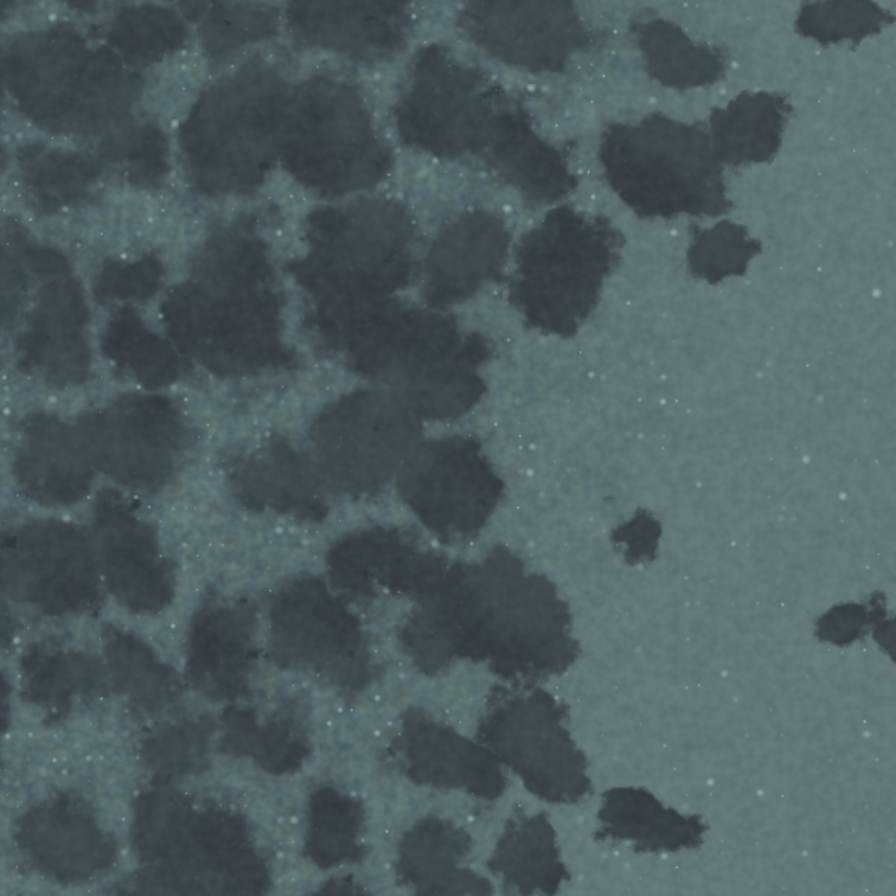
Write a Shadertoy shader that draws this texture.

```glsl
// Weathered teal stone with ragged dark blotches, crowded on the left and sparse on the right.

const vec3 PALE_TEAL = vec3(0.405, 0.505, 0.493);
const vec3 SLATE = vec3(0.24, 0.29, 0.32);
const vec3 DARK_GREEN = vec3(0.24, 0.285, 0.288);
const vec3 DARK_BLUE = vec3(0.21, 0.24, 0.262);
const vec3 HOLLOW = vec3(0.14, 0.18, 0.20);
const vec3 SPECK = vec3(0.58, 0.69, 0.68);

const float BLOTCH_CELLS = 9.0;    // blotch grid cells across the canvas
const float BLOTCH_MIN = 0.30;     // blotch radius, in cells
const float BLOTCH_MAX = 0.62;
const float CROWDED = 0.96;        // chance of a blotch at the left
const float SPARSE = 0.20;         // chance of a blotch at the right
const float EDGE_SOFTNESS = 0.075; // in cells
const float SPECK_CELLS = 75.0;

float hash(vec2 p) {
    vec3 q = fract(vec3(p.xyx) * 0.1031);
    q += dot(q, q.yzx + 33.33);
    return fract((q.x + q.y) * q.z);
}

vec2 hash2(vec2 p) {
    return vec2(hash(p), hash(p + 57.3));
}

float gradientDot(vec2 cell, vec2 offset) {
    float angle = 6.2832 * hash(cell);
    return dot(vec2(cos(angle), sin(angle)), offset);
}

// Gradient noise, roughly -0.7 to 0.7
float noise(vec2 p) {
    vec2 i = floor(p), f = fract(p);
    vec2 u = f * f * f * (f * (f * 6.0 - 15.0) + 10.0);
    vec2 e = vec2(0.0, 1.0);
    return mix(mix(gradientDot(i, f), gradientDot(i + e.yx, f - e.yx), u.x),
               mix(gradientDot(i + e, f - e), gradientDot(i + 1.0, f - 1.0), u.x), u.y);
}

float fbm(vec2 p) {
    float sum = 0.0, amplitude = 1.0;
    for (int i = 0; i < 4; i++) {
        sum += amplitude * noise(p);
        p = mat2(1.6, 1.2, -1.2, 1.6) * p + 17.0;
        amplitude *= 0.55;
    }
    return sum;
}

// 1 where the stone is rough and crowded, 0 where it is clear
float crowding(vec2 uv) {
    return 1.0 - smoothstep(0.35, 0.85, uv.x - 0.22 * (uv.y - 0.5));
}

// Signed distance to scattered, stretched blotches, in cells
float blotchDistance(vec2 uv) {
    vec2 p = uv * BLOTCH_CELLS;
    p += 0.24 * vec2(fbm(p * 1.5 + 3.0), fbm(p * 1.5 + 41.0));
    float nearest = 2.0;
    for (int y = -1; y <= 1; y++)
    for (int x = -1; x <= 1; x++) {
        vec2 cell = floor(p) + vec2(x, y);
        vec2 center = cell + 0.15 + 0.7 * hash2(cell + 11.0);
        float crowd = crowding(center / BLOTCH_CELLS);
        if (hash(cell + 83.0) > mix(SPARSE, CROWDED, crowd)) continue;
        float angle = 3.1416 * hash(cell + 29.0);
        vec2 axis = vec2(cos(angle), sin(angle));
        vec2 d = p - center;
        d = vec2(dot(d, axis) * 0.85, dot(d, vec2(-axis.y, axis.x)) * 1.2);
        float radius = mix(BLOTCH_MIN, BLOTCH_MAX, hash(cell + 61.0));
        nearest = min(nearest, length(d) - radius * (0.9 + 0.15 * crowd));
    }
    return nearest + 0.14 * fbm(uv * 32.0);
}

// Soft bright flecks of random size
float specks(vec2 uv, float chance) {
    vec2 p = uv * SPECK_CELLS;
    vec2 cell = floor(p);
    vec2 center = 0.35 + 0.3 * hash2(cell + 7.0);
    float radius = mix(0.2, 0.6, pow(hash(cell + 19.0), 2.0));
    float present = step(hash(cell + 133.0), chance);
    float strength = mix(0.25, 0.9, pow(hash(cell + 47.0), 3.0));
    return present * strength * (1.0 - smoothstep(0.0, radius, length(fract(p) - center)));
}

void mainImage(out vec4 fragColor, in vec2 fragCoord) {
    vec2 uv = fragCoord / iResolution.y;
    float rough = clamp(crowding(uv) + 0.35 * smoothstep(0.6, 0.9, uv.y) * (1.0 - uv.x), 0.0, 1.0);

    // Teal ground: mottled on the rough side, finely grained on the clear side
    float mottle = fbm(uv * 20.0 + 5.0);
    float grain = noise(uv * 75.0) + 0.7 * noise(uv * 140.0 + 9.0);
    float tone = mix(0.84, 0.62, rough);
    tone += mix(0.08, 0.25, rough) * mottle + mix(0.15, 0.32, rough) * grain;
    vec3 color = mix(SLATE, PALE_TEAL, clamp(tone, -0.1, 1.2));
    color += vec3(-0.015, -0.005, 0.02) * noise(uv * 48.0 + 23.0) * (0.5 + rough);

    // Blotches, with a dim rim where they crowd together
    float d = blotchDistance(uv);
    float rim = 1.0 - smoothstep(0.0, 0.28, d);
    color = mix(color, SLATE, 0.32 * rim * rough);
    float tint = smoothstep(-0.35, 0.35, fbm(uv * 7.0 + 31.0));
    vec3 dark = mix(DARK_GREEN, DARK_BLUE, tint);
    dark += 0.022 * mottle * rough + 0.022 * grain;
    float softness = EDGE_SOFTNESS * (1.0 + 0.7 * rough);
    float blotch = 1.0 - smoothstep(-softness, softness, d);
    color = mix(color, dark, blotch * mix(0.97, 0.92, rough));

    // Small black hollows and bright flecks
    float hollow = smoothstep(0.5, 0.85, fbm(uv * 24.0 + 71.0));
    color = mix(color, HOLLOW, 0.6 * hollow * rough * rim);
    float fleck = specks(uv, mix(0.08, 0.22, rough));
    color = mix(color, SPECK, fleck * (1.0 - 0.88 * blotch));

    fragColor = vec4(clamp(color, 0.0, 1.0), 1.0);
}
```
